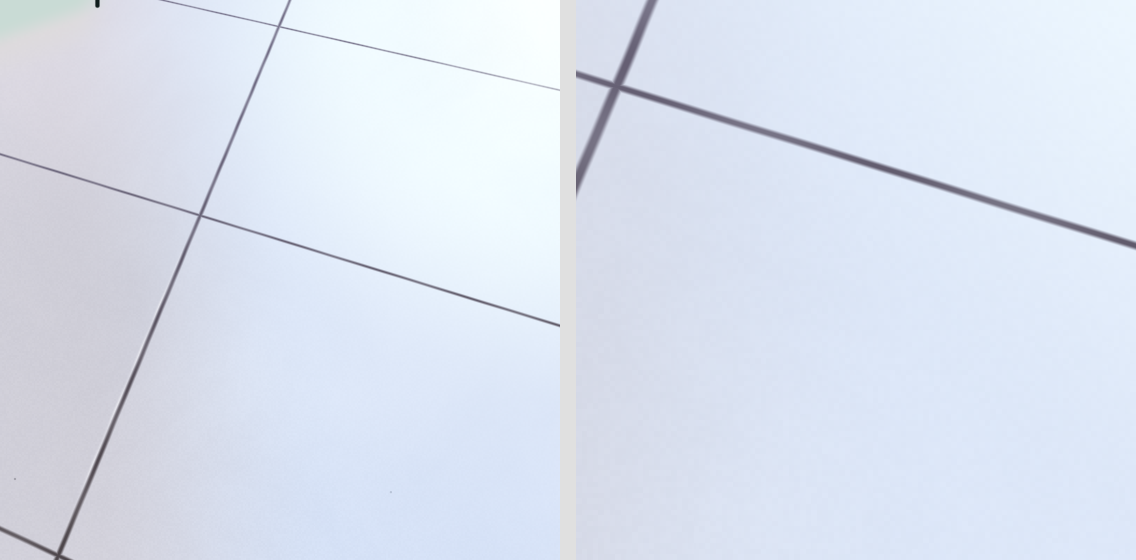
Left, the full canvas; right, a detail of the centre.
This texture is drawn by a Shadertoy shader. Its source:

```glsl
// Pale floor tiles in perspective, parted by thin dark grout lines.
// Canvas points are projected onto the floor plane to form the tile grid;
// window glare, mottling, grain and specks are layered over the glaze.

// Colours
const vec3 GREY_GLAZE  = vec3(0.818, 0.814, 0.852);
const vec3 BLUE_GLAZE  = vec3(0.860, 0.900, 0.968);
const vec3 GLARE       = vec3(0.945, 0.985, 1.000);
const vec3 GROUT_NEAR  = vec3(0.290, 0.260, 0.280);
const vec3 GROUT_FAR   = vec3(0.420, 0.400, 0.500);
const vec3 GREEN_SHADE = vec3(0.790, 0.860, 0.835);
const vec3 WARM_SHADE  = vec3(0.870, 0.860, 0.850);
const vec3 LEG_COLOUR  = vec3(0.060, 0.110, 0.110);
const vec3 EDGE_LIGHT  = vec3(0.940, 0.940, 0.960);

// Floor projection: each row holds the x, y and constant factors
const vec3 ACROSS  = vec3(1.0, -0.417, -0.1009);
const vec3 ALONG   = vec3(0.464, 1.0, -0.0561);
const vec3 HORIZON = vec3(0.0199, -1.0, 2.1125);
const vec2 TILE_SIZE = vec2(0.52, 0.4819);

// Details
const float GROUT_HALF_WIDTH = 0.0040;
const float GROUT_BLUR       = 0.0018;
const float GROUT_WOBBLE     = 0.0002;
const float TILE_VARIATION   = 0.010;
const float MOTTLE_STRENGTH  = 0.010;
const float GRAIN_STRENGTH   = 0.014;
const float GRAIN_CELLS      = 300.0;
const float SPECK_CELLS      = 11.0;

float hash(vec2 p) {
    vec3 q = fract(vec3(p.xyx) * 0.1031);
    q += dot(q, q.yzx + 33.33);
    return fract((q.x + q.y) * q.z);
}

// Cloudy tone from warped sines, about -1 to 1
float mottle(vec2 p) {
    float sum = 0.0;
    float weight = 0.5;
    for (int i = 0; i < 5; i++) {
        p += 0.35 * sin(p.yx * 1.7 + float(i));
        sum += weight * sin(p.x) * sin(p.y + 1.3);
        p = mat2(1.6, 1.2, -1.2, 1.6) * p;
        weight *= 0.65;
    }
    return sum;
}

vec2 floorPoint(vec2 p) {
    vec3 h = vec3(p, 1.0);
    return vec2(dot(h, ACROSS), dot(h, ALONG)) / (TILE_SIZE * dot(h, HORIZON));
}

// Broad light over the floor: grey at left, blue at right, white far right
vec3 glazeLight(vec2 p, float cloud) {
    float blue = smoothstep(0.12, 0.56, p.x + 0.10 * (p.y - 0.4) + 0.03 * cloud);
    float glare = 1.0 - smoothstep(0.32, 0.74, length(p - vec2(1.0, 0.98)) + 0.02 * cloud);
    vec3 colour = mix(GREY_GLAZE, BLUE_GLAZE, blue);
    colour += vec3(0.045, 0.036, 0.036) * smoothstep(0.5, 1.0, p.y) * (1.0 - blue);
    colour -= vec3(0.022, 0.016, 0.004) * smoothstep(0.35, 0.0, p.y) * blue;
    colour = mix(colour, GLARE, glare);
    return colour + vec3(0.035, 0.015, 0.0) * smoothstep(0.35, 0.0, length(p - 1.0));
}

// Small dark dots, rare and jittered within their cells
float specks(vec2 p) {
    vec2 cell = floor(p * SPECK_CELLS);
    vec2 centre = 0.25 + 0.5 * vec2(hash(cell + 7.0), hash(cell + 19.0));
    float dist = length(fract(p * SPECK_CELLS) - centre);
    return step(0.95, hash(cell + 41.0)) * smoothstep(0.035, 0.010, dist);
}

void mainImage(out vec4 fragColor, in vec2 fragCoord) {
    vec2 p = fragCoord / iResolution.xy;
    float pixel = 1.0 / iResolution.y;
    vec2 uv = floorPoint(p);
    vec2 softness = GROUT_BLUR + 0.6 * fwidth(uv);

    // Glaze with tile tint, clouding, grain and specks
    float cloud = mottle(p * 7.0);
    vec3 colour = glazeLight(p, cloud);
    colour += TILE_VARIATION * (hash(floor(uv) + 5.0) - 0.5);
    colour += MOTTLE_STRENGTH * cloud * vec3(1.0, 0.85, 0.6);
    float shade = 1.0 - 0.7 * smoothstep(0.3, 1.4, p.x + p.y);
    colour += GRAIN_STRENGTH * shade * (hash(floor(p * GRAIN_CELLS)) - 0.5);
    colour -= 0.18 * shade * specks(p);

    // Reflection in the far left corner, with a warm fringe
    float corner = p.y - 0.925 - 0.34 * p.x;
    float cornerFade = 1.0 - smoothstep(0.13, 0.21, p.x);
    colour = mix(colour, WARM_SHADE, 0.6 * cornerFade * smoothstep(-0.08, 0.0, corner));
    colour = mix(colour, GREEN_SHADE, cornerFade * smoothstep(-0.015, 0.03, corner));

    // Grout, soft edged, varying in depth and paling under the glare
    vec2 wobble = GROUT_WOBBLE * (sin(uv.yx * 23.0) + 0.6 * sin(uv.yx * 57.0 + 2.0));
    vec2 offset = uv - round(uv) + wobble;
    vec2 lines = 1.0 - smoothstep(-softness, softness, abs(offset) - GROUT_HALF_WIDTH);
    lines *= 0.90 + 0.08 * sin(uv.yx * 31.0 + 1.0);
    float glareOnGrout = smoothstep(0.60, 1.0, p.x) * smoothstep(0.6, 0.9, p.y);
    vec3 grout = mix(GROUT_NEAR, GROUT_FAR, smoothstep(0.0, 0.95, p.y));

    // Bright chipped edge beside the long joint
    float edgeDist = abs(offset.x + 1.7 * GROUT_HALF_WIDTH) - 0.5 * GROUT_HALF_WIDTH;
    float edge = 1.0 - smoothstep(-softness.x, softness.x, edgeDist);
    edge *= smoothstep(0.03, 0.2, p.y) * (1.0 - smoothstep(0.45, 0.6, p.y));
    colour = mix(colour, EDGE_LIGHT, 0.8 * edge * (0.7 + 0.3 * sin(uv.y * 40.0)));
    colour = mix(colour, grout, max(lines.x, lines.y) * (1.0 - 0.45 * glareOnGrout));

    // Foot of a thin leg at the far edge
    vec2 foot = p - vec2(0.174, 0.990);
    float legDist = length(vec2(foot.x, min(foot.y, 0.0))) - 0.0038;
    colour = mix(colour, LEG_COLOUR, 1.0 - smoothstep(-pixel, pixel, legDist));

    fragColor = vec4(clamp(colour, 0.0, 1.0), 1.0);
}
```
